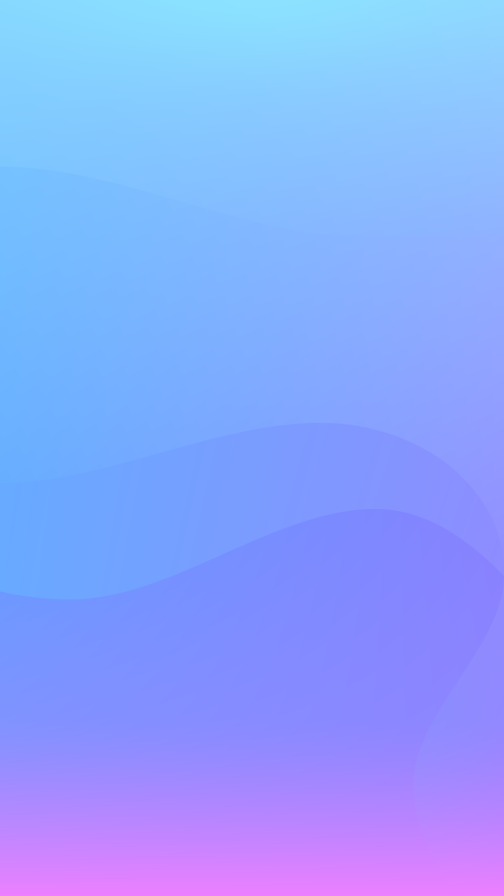
Give the GLSL for this background, as a Shadertoy shader.

```glsl
// Blend of four corner colours between a top and a bottom height
vec3 cornerGradient(vec2 p, float top, float bottom, vec3 topLeft, vec3 topRight, vec3 bottomLeft, vec3 bottomRight) {
    float down = clamp((top - p.y) / (top - bottom), 0.0, 1.0);
    return mix(mix(topLeft, topRight, p.x), mix(bottomLeft, bottomRight, p.x), down);
}

// Antialiased coverage: one where the signed value is positive
float coverage(float signedValue) {
    return clamp(0.5 + signedValue / max(fwidth(signedValue), 1e-5), 0.0, 1.0);
}

// Gentle slope across the upper sky
float upperWave(float x) {
    return mix(0.814, 0.736, smoothstep(0.0, 0.72, x));
}

// Rising swell that closes in a quarter ellipse
float middleWave(float x) {
    const float crestX = 0.636;
    float rise = mix(0.461, 0.528, smoothstep(0.0, crestX, x));
    float t = max(x - crestX, 0.0) / (1.0 - crestX);
    return rise - 0.166 * (1.0 - sqrt(max(1.0 - t * t, 0.0)));
}

// Shallow trough followed by a rounded crest
float lowerWave(float x) {
    const float troughX = 0.14;
    const float crestX = 0.745;
    float wave = mix(0.331, 0.432, smoothstep(troughX, crestX, x));
    float left = max(1.0 - x / troughX, 0.0);
    float right = max(x - crestX, 0.0) / (1.0 - crestX);
    return wave + 0.009 * left * left - 0.075 * right * right;
}

// Right side of the lowest shape, curling inward
float lowerEdge(float y) {
    float below = max(0.125 - y, 0.0);
    return mix(1.0, 0.82, smoothstep(0.357, 0.125, y)) + 6.0 * below * below;
}

void mainImage(out vec4 fragColor, in vec2 fragCoord) {
    vec2 p = fragCoord / iResolution.xy;

    // Sky with a soft cyan glow at the top centre
    vec3 color = cornerGradient(p, 1.0, 0.73,
        vec3(0.53, 0.84, 1.0), vec3(0.56, 0.84, 1.0),
        vec3(0.47, 0.75, 1.0), vec3(0.56, 0.69, 1.0));
    vec2 fromGlow = (p - vec2(0.5, 1.0)) / vec2(0.4, 0.08);
    color.g += 0.045 * exp(-dot(fromGlow, fromGlow));

    // Overlapping waves, back to front
    vec3 upper = cornerGradient(p, 0.82, 0.36,
        vec3(0.46, 0.76, 1.0), vec3(0.57, 0.72, 1.0),
        vec3(0.39, 0.66, 1.0), vec3(0.57, 0.55, 1.0));
    color = mix(color, upper, coverage(upperWave(p.x) - p.y));

    vec3 middle = cornerGradient(p, 0.53, 0.10,
        vec3(0.40, 0.67, 1.0), vec3(0.545, 0.56, 1.0),
        vec3(0.42, 0.66, 1.0), vec3(0.58, 0.525, 1.0));
    color = mix(color, middle, coverage(middleWave(p.x) - p.y));

    vec3 lower = cornerGradient(p, 0.43, 0.10,
        vec3(0.38, 0.615, 1.0), vec3(0.53, 0.505, 1.0),
        vec3(0.55, 0.56, 1.0), vec3(0.57, 0.52, 1.0));
    float lowerMask = coverage(lowerWave(p.x) - p.y) * coverage(lowerEdge(p.y) - p.x);
    color = mix(color, lower, lowerMask);

    // Pink glow rising from the bottom
    float pink = pow(max(1.0 - p.y / 0.2, 0.0), 1.5);
    color = mix(color, vec3(0.93, 0.50, 1.0), pink);

    fragColor = vec4(color, 1.0);
}
```
